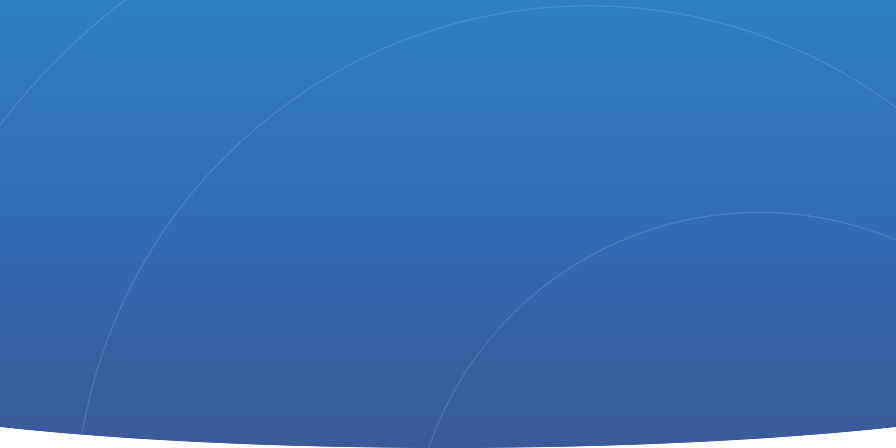
Give the GLSL for this background, as a Shadertoy shader.

```glsl
const vec3 SKY_TOP = vec3(0.184, 0.502, 0.769);
const vec3 SKY_MIDDLE = vec3(0.194, 0.418, 0.714);
const vec3 SKY_BOTTOM = vec3(0.231, 0.349, 0.596);
const vec3 PAGE_WHITE = vec3(1.0);

// Three-stop vertical gradient, height from 0 (bottom) to 1 (top)
vec3 verticalGradient(float height, vec3 bottom, vec3 middle, vec3 top) {
    vec3 lower = mix(bottom, middle, clamp(height * 2.0, 0.0, 1.0));
    return mix(lower, top, clamp(height * 2.0 - 1.0, 0.0, 1.0));
}

// Antialiased coverage of a thin circle outline
float ringCoverage(vec2 p, vec2 center, float radius, float width, float pixel) {
    float dist = abs(length(p - center) - radius);
    float halfWidth = 0.5 * max(width, pixel);
    float coverage = 1.0 - smoothstep(halfWidth - 0.5 * pixel, halfWidth + 0.5 * pixel, dist);
    return coverage * min(width / pixel, 1.0);
}

// Height of the lower arc of an ellipse resting on y = 0
float ellipseFloor(float x, float centerX, vec2 radii) {
    float t = (x - centerX) / radii.x;
    return radii.y * (1.0 - sqrt(max(1.0 - t * t, 0.0)));
}

void mainImage(out vec4 fragColor, in vec2 fragCoord) {
    float pixel = 1.0 / iResolution.y;
    vec2 p = fragCoord * pixel;
    float aspect = iResolution.x * pixel;

    // Blue backdrop
    vec3 color = verticalGradient(p.y, SKY_BOTTOM, SKY_MIDDLE, SKY_TOP);

    // Large faint rings
    float lineWidth = 0.0028;
    float rings = ringCoverage(p, vec2(1.198, -0.198), 1.510, lineWidth, pixel);
    rings = max(rings, ringCoverage(p, vec2(1.315, -0.161), 1.148, lineWidth, pixel));
    rings = max(rings, ringCoverage(p, vec2(1.695, -0.255), 0.781, lineWidth, pixel));
    color = mix(color, PAGE_WHITE, 0.13 * rings);

    // White page below the curved lower edge
    float edge = ellipseFloor(p.x, 0.5 * aspect, vec2(0.75 * aspect, 0.184));
    float inside = smoothstep(-0.5 * pixel, 0.5 * pixel, p.y - edge);
    color = mix(PAGE_WHITE, color, inside);

    fragColor = vec4(color, 1.0);
}
```
